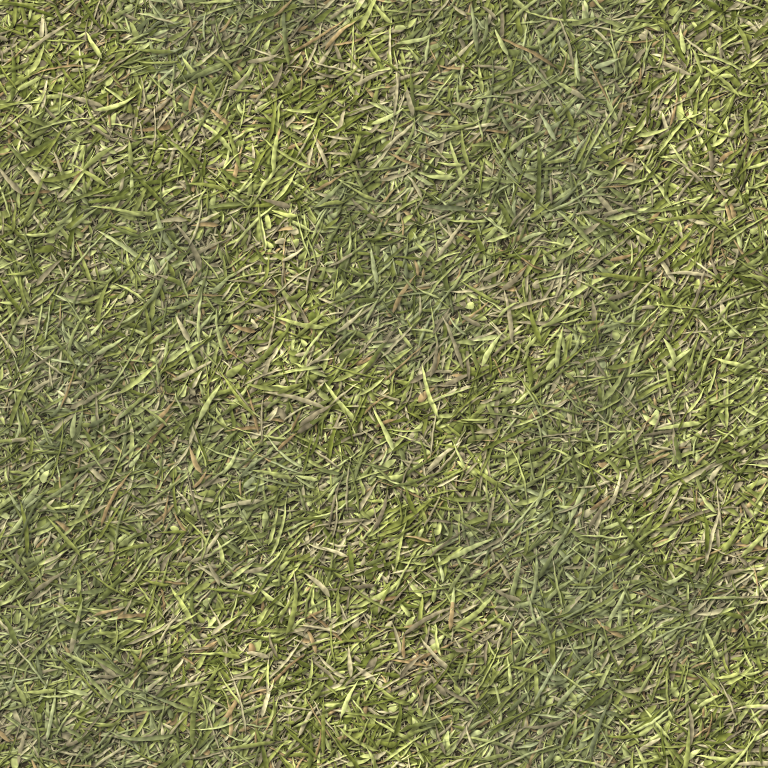
Give the GLSL for this texture, as a Shadertoy shader.

```glsl
const int LAYERS = 20;
const float PI = 3.14159265;

const vec3 SOIL       = vec3(0.24, 0.21, 0.15);
const vec3 EARTH      = vec3(0.49, 0.45, 0.35);
const vec3 LEAF_DARK  = vec3(0.36, 0.39, 0.16);
const vec3 LEAF_MID   = vec3(0.51, 0.53, 0.25);
const vec3 LEAF_PALE  = vec3(0.77, 0.79, 0.47);
const vec3 STRAW      = vec3(0.80, 0.76, 0.58);
const vec3 RUST       = vec3(0.62, 0.47, 0.28);
const vec3 SHEEN      = vec3(0.61, 0.63, 0.48);
const vec3 HAZE       = vec3(0.45, 0.48, 0.38);

vec3 hash3(vec3 p) {
    p = fract(p * vec3(0.1031, 0.1030, 0.0973));
    p += dot(p, p.yxz + 33.33);
    return fract((p.xxy + p.yxx) * p.zyx);
}

float gradientDot(vec2 corner, vec2 offset) {
    float angle = 2.0 * PI * hash3(vec3(corner, 7.0)).x;
    return dot(vec2(cos(angle), sin(angle)), offset);
}

// Gradient noise, roughly -0.7 to 0.7
float gradientNoise(vec2 p) {
    vec2 cell = floor(p), f = fract(p);
    vec2 u = f * f * f * (f * (f * 6.0 - 15.0) + 10.0);
    vec2 e = vec2(1.0, 0.0);
    float low  = mix(gradientDot(cell, f), gradientDot(cell + e.xy, f - e.xy), u.x);
    float high = mix(gradientDot(cell + e.yx, f - e.yx), gradientDot(cell + e.xx, f - e.xx), u.x);
    return mix(low, high, u.y);
}

float fractalNoise(vec2 p) {
    float sum = 0.0, gain = 0.6;
    for (int i = 0; i < 4; i++) {
        sum += gain * gradientNoise(p);
        p = mat2(1.6, 1.2, -1.2, 1.6) * p + 5.3;
        gain *= 0.55;
    }
    return sum;
}

vec2 rotate(vec2 p, float angle) {
    float c = cos(angle), s = sin(angle);
    return vec2(c * p.x + s * p.y, c * p.y - s * p.x);
}

// Distance to a slim blade along x that narrows towards one end
float bladeDistance(vec2 q, float halfLength, float halfWidth) {
    float s = q.x / halfLength;
    return abs(q.y) - halfWidth * (1.0 - s * s * s * s) * (1.0 - 0.45 * clamp(s, -1.0, 1.0));
}

vec3 groundColour(vec2 uv) {
    float clumps = fractalNoise(uv * 45.0);
    float litter = fractalNoise(uv * vec2(110.0, 140.0) + 9.0);
    vec3 colour = mix(SOIL, EARTH, smoothstep(-0.3, 0.35, clumps));
    return mix(colour, STRAW, 0.8 * smoothstep(0.0, 0.35, litter));
}

vec3 bladeColour(vec3 pick, float dryness, float coolness) {
    vec3 green = mix(LEAF_DARK, LEAF_MID, smoothstep(0.0, 0.55, pick.x));
    green = mix(green, LEAF_PALE, smoothstep(0.5, 1.0, pick.x));
    green = mix(green, SHEEN * (0.7 + 0.5 * pick.x), coolness * pick.z);
    vec3 dry = mix(EARTH, STRAW, pick.x);
    dry = mix(dry, RUST, 0.5 * step(0.85, pick.z));
    return mix(green, dry, step(pick.y, dryness)) * 1.15;
}

// One scattered layer of blades, each casting a soft shadow on those below
vec3 addBlades(vec3 colour, vec2 uv, float layer, float cellSize, float width,
               float dryness, float coolness, float pixel) {
    vec2 p = rotate(uv, layer * 0.7) + layer * 0.371;
    vec2 home = floor(p / cellSize);
    vec2 shadowShift = rotate(vec2(0.0011, -0.0015), layer * 0.7);
    for (int y = -1; y <= 1; y++)
    for (int x = -1; x <= 1; x++) {
        vec2 cell = home + vec2(x, y);
        vec3 place = hash3(vec3(cell, layer + 11.0));
        vec3 form  = hash3(vec3(cell, layer + 53.0));
        vec3 pick  = hash3(vec3(cell, layer + 97.0));

        float angle = PI * place.z;
        angle -= 0.25 * sin(2.0 * (angle - 0.6)) + layer * 0.7;
        float halfLength = cellSize * mix(0.35, 0.95, form.x * form.x);
        float halfWidth = width * mix(0.55, 1.5, form.y * form.y);
        float bend = (form.z - 0.5) * 0.28 / halfLength;

        vec2 offset = p - (cell + place.xy) * cellSize;
        vec2 q = rotate(offset, angle);
        vec2 qs = rotate(offset - shadowShift, angle);
        q.y -= bend * q.x * q.x;
        qs.y -= bend * qs.x * qs.x;

        float shade = 1.0 - smoothstep(-halfWidth, 1.5 * halfWidth, bladeDistance(qs, halfLength, halfWidth));
        colour *= 1.0 - 0.4 * shade;

        // Lit side, fold and lengthwise fade of the blade
        float across = clamp(q.y / halfWidth, -1.0, 1.0);
        float side = (pick.z > 0.5) ? across : -across;
        float light = 1.0 + 0.18 * side + 0.16 * q.x / halfLength;
        vec3 blade = bladeColour(pick, dryness, coolness) * light;
        float cover = 1.0 - smoothstep(-0.8 * pixel, 0.8 * pixel, bladeDistance(q, halfLength, halfWidth));
        colour = mix(colour, blade, cover);
    }
    return colour;
}

void mainImage(out vec4 fragColor, in vec2 fragCoord) {
    vec2 uv = fragCoord / iResolution.y;
    float pixel = 1.0 / iResolution.y;

    // Broad patches: cool green growth and thin, dry turf
    float cool = smoothstep(-0.2, 0.25, fractalNoise(uv * 3.5 + 2.0));
    float thin = smoothstep(-0.15, 0.35, fractalNoise(uv * 10.0 + 20.0));

    // A slight ripple keeps the outlines ragged
    vec2 ragged = uv + 0.0012 * vec2(gradientNoise(uv * 90.0), gradientNoise(uv * 90.0 + 31.0));

    vec3 colour = groundColour(uv);
    for (int i = 0; i < LAYERS; i++) {
        float height = float(i) / float(LAYERS - 1);
        float cellSize = mix(0.016, 0.05, height * height);
        float width = mix(0.0012, 0.0021, height);
        float dryness = mix(0.55, 0.15, height) + 0.35 * thin - 0.1 * cool;
        // A few layers hold short, broad clover-like leaves
        if (i % 8 == 4) {
            cellSize = 0.018;
            width = 0.0030;
            dryness *= 0.3;
        }
        colour = addBlades(colour, ragged, float(i), cellSize, width, dryness, 0.25 + 0.6 * cool, pixel);
    }

    // Fine mottling, uneven light and a faint haze over the cool patches
    colour *= 1.0 + 0.3 * gradientNoise(uv * 170.0) + 0.22 * gradientNoise(uv * 45.0);
    colour *= 1.04 + 0.25 * fractalNoise(uv * 14.0 + 50.0) - 0.08 * cool;
    colour = mix(colour, HAZE, 0.03 + 0.14 * cool);
    fragColor = vec4(clamp(colour, 0.0, 1.0), 1.0);
}
```
